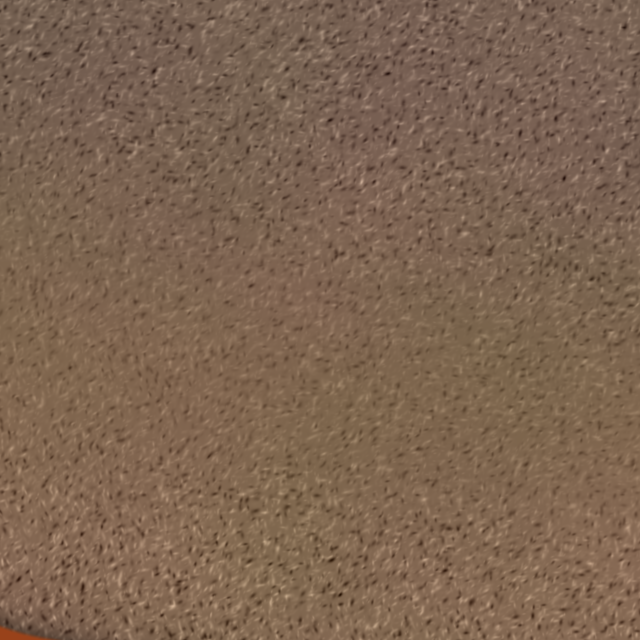
Write a WebGL 1 fragment shader that draws this texture.

```glsl
precision highp float;
// Fine brown suede nap: slanted light flecks and dark pits over soft colour clouds.
uniform vec2 u_resolution;

vec3 hash3(vec2 cell) {
  vec3 q = fract(vec3(cell.xyx) * vec3(0.1031, 0.1030, 0.0973));
  q += dot(q, q.yxz + 33.33);
  return fract((q.xxy + q.yzz) * q.zyx);
}

// Cellular scatter of soft oval flecks, each turned around the nap direction
float flecks(vec2 p, float napAngle, vec2 radii, float seed) {
  vec2 cell = floor(p);
  float sum = 0.0;
  for (int j = -1; j <= 1; j++) {
    for (int i = -1; i <= 1; i++) {
      vec2 id = cell + vec2(float(i), float(j));
      vec3 shape = hash3(id + seed);
      vec3 look = hash3(id + seed + 57.0);
      float angle = napAngle + (shape.z - 0.5) * 1.7;
      vec2 d = p - id - shape.xy;
      d = vec2(cos(angle) * d.x + sin(angle) * d.y, cos(angle) * d.y - sin(angle) * d.x);
      d /= radii * (0.75 + 0.5 * look.y);
      sum += look.x * look.x * exp(-dot(d, d));
    }
  }
  return sum;
}

// Broad clouds from layered, bent sines
float clouds(vec2 p) {
  float s = sin(p.x * 5.0 + 2.0 * sin(p.y * 4.0 + 1.0));
  s += 0.7 * sin(p.y * 9.0 - p.x * 6.0 + 1.5 * sin(p.x * 7.0));
  s += 0.5 * sin(p.x * 17.0 + p.y * 13.0 + 2.0 * sin(p.y * 11.0));
  return s / 2.2;
}

void main() {
  vec2 uv = gl_FragCoord.xy / u_resolution;

  // Ground: warm at the bottom, greyer and mauve toward the top
  vec3 color = mix(vec3(0.520, 0.412, 0.325), vec3(0.502, 0.400, 0.308), smoothstep(0.05, 0.4, uv.y));
  color = mix(color, vec3(0.463, 0.378, 0.322), smoothstep(0.4, 1.0, uv.y + 0.12 * uv.x));
  color += vec3(0.012, -0.002, 0.010) * clouds(uv);
  color += vec3(0.008, 0.009, 0.003) * clouds(uv.yx * 1.3 + 4.0);

  // Nap: steeper at lower left, smoother along a sloping middle band
  float napAngle = 0.7 + 0.65 * (1.0 - uv.x) * (1.0 - uv.y) + 0.2 * clouds(uv + 2.0);
  float band = abs(uv.y - 0.56 + 0.26 * uv.x + 0.04 * clouds(uv * 1.5));
  float relief = mix(0.65, 1.05, smoothstep(0.06, 0.36, band));
  relief += 0.2 * smoothstep(0.3, 0.08, uv.y);
  vec2 bent = uv + 0.003 * vec2(sin(uv.y * 31.0), sin(uv.x * 27.0));
  float light = flecks(bent * 92.0, napAngle, vec2(0.52, 0.23), 3.0);
  float fine = flecks(bent * 140.0 + 7.0, napAngle, vec2(0.48, 0.27), 21.0);
  float pits = flecks(bent * 88.0 + 0.5, napAngle, vec2(0.43, 0.23), 91.0);
  color += relief * (vec3(0.150, 0.143, 0.130) * (light - 0.13)
                   + vec3(0.070, 0.066, 0.060) * (fine - 0.14)
                   - vec3(0.205, 0.195, 0.175) * (pits - 0.11));

  // Shaded rim and orange sliver in the lower left corner
  float rim = uv.y + 0.26 * uv.x - 0.022 + 0.002 * sin(uv.x * 40.0);
  color *= 1.0 - 0.4 * exp(-max(rim, 0.0) * 45.0);
  color = mix(vec3(0.60, 0.26, 0.10), color, smoothstep(-0.005, 0.004, rim));

  gl_FragColor = vec4(color, 1.0);
}
```
